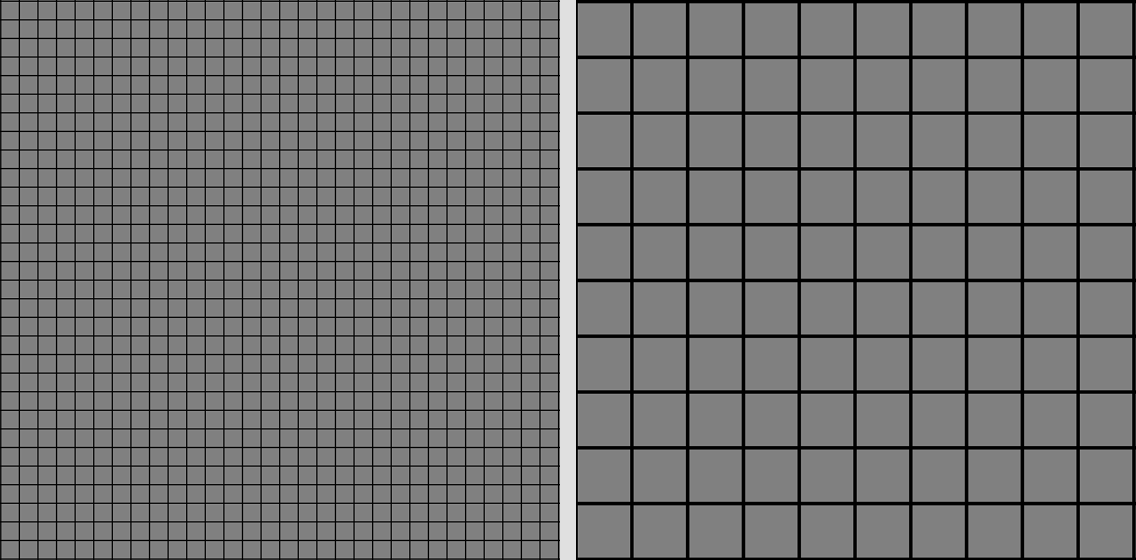
Left: the whole. Right: its middle third, enlarged.
Write a three.js fragment shader that draws this pattern.

```glsl
// Plain grey square tiles divided and framed by a thin black grid.
#define PITCH (17.0 / 512.0)
#define FIRST_LINE vec2(0.00137, 0.00168)
#define LINE_WIDTH 0.00205
#define TILE_COLOR vec3(0.502)
#define LINE_COLOR vec3(0.0)
#define CORE_BLUR 1.3
#define HALO_BLUR 3.4
#define SHARPNESS 0.3

varying vec2 vUv;

// Share of a sample footprint covered by a line, for each axis
vec2 lineCoverage(vec2 dist, vec2 footprint) {
  float halfLine = 0.5 * LINE_WIDTH;
  vec2 near = max(dist - 0.5 * footprint, vec2(-halfLine));
  vec2 far = min(dist + 0.5 * footprint, vec2(halfLine));
  return clamp((far - near) / footprint, 0.0, 1.0);
}

void main() {
  vec2 sampleSize = max(fwidth(vUv), vec2(0.00001));

  // Distance to the nearest grid line, in canvas widths
  vec2 cell = (vUv - FIRST_LINE) / PITCH;
  vec2 dist = abs(fract(cell + 0.5) - 0.5) * PITCH;

  // Sharpened smoothing: a narrow core less a wide halo that lightens tile rims
  vec2 core = lineCoverage(dist, CORE_BLUR * sampleSize);
  vec2 halo = lineCoverage(dist, HALO_BLUR * sampleSize);
  vec2 lines = min(core + SHARPNESS * (core - halo), vec2(1.0));

  // Vertical and horizontal lines overlap at the crossings
  float tileShare = (1.0 - lines.x) * (1.0 - lines.y);
  vec3 color = mix(LINE_COLOR, TILE_COLOR, tileShare);

  gl_FragColor = vec4(color, 1.0);
}
```
